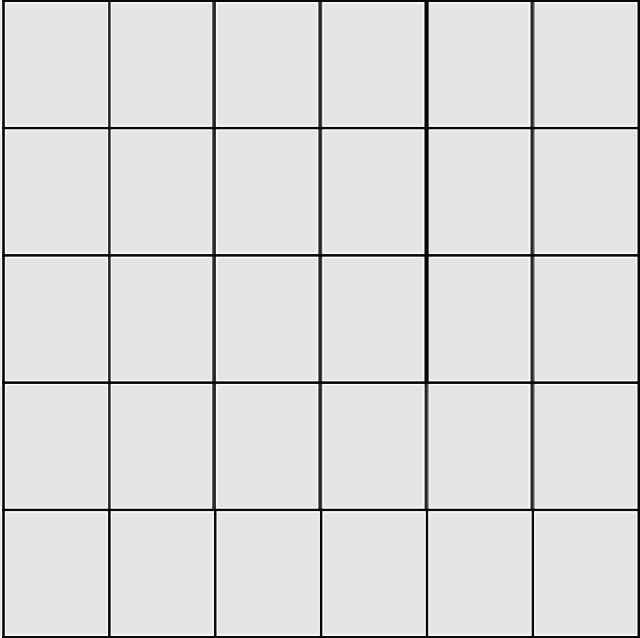
Write a WebGL 1 fragment shader that draws this pattern.

```glsl
precision highp float;
// Pale grid of six by five tiles, with black rules, white halos and uneven upright rules.

uniform vec2 u_resolution;

#define CANVAS vec2(512.0, 510.0)
#define TILES vec2(6.0, 5.0)
#define FIRST_RULE vec2(2.8, 0.65)
#define PITCH vec2(84.7, 101.74)
#define RULE_HALF 1.0
#define SHOULDER_HALF 1.65
#define HALO_WIDTH 1.15
#define LEAN 0.7
#define PAPER vec3(0.898)
#define INK vec3(0.03)
#define SMEAR_INK vec3(0.15)
#define SHOULDER_GREY vec3(0.42)

// Coverage of a stripe at distance d from its centre line.
float stripe(float d, float halfWidth, float soft) {
  return 1.0 - smoothstep(halfWidth - soft, halfWidth + soft, abs(d));
}

void main() {
  vec2 p = gl_FragCoord.xy / u_resolution * CANVAS;
  vec2 soft = 0.55 * CANVAS / u_resolution;

  // Nearest rule in each direction
  vec2 rule = clamp(floor((p - FIRST_RULE) / PITCH + 0.5), vec2(0.0), TILES);
  vec2 d = p - FIRST_RULE - rule * PITCH;
  float row = floor((p.y - FIRST_RULE.y) / PITCH.y);

  // Inner uprights above the bottom row lean left and blur
  float inner = step(0.5, rule.x) * step(rule.x, TILES.x - 0.5);
  float smear = inner * step(0.5, row);
  float bold = smear * step(1.5, row) * step(abs(rule.x - 4.0), 0.5);
  float strong = smear * step(1.5, rule.x);
  d.x += LEAN * strong;
  float side = clamp((rule.x - 3.0) * 0.35, -0.45, 0.45);

  // Bright halos beside the rules
  float haloX = stripe(d.x, mix(RULE_HALF, SHOULDER_HALF, strong) + HALO_WIDTH, soft.x);
  float haloY = stripe(d.y, RULE_HALF + HALO_WIDTH, soft.y);
  vec3 color = mix(PAPER, vec3(0.975), haloX);
  color = mix(color, vec3(1.0), haloY);

  // Upright rules: grey shoulder under a darker core
  float shoulder = stripe(d.x - side, SHOULDER_HALF, soft.x) * strong;
  color = mix(color, mix(SHOULDER_GREY, INK, bold), shoulder);
  vec3 core = mix(INK, SMEAR_INK, smear * (1.0 - bold));
  color = mix(color, core, stripe(d.x, RULE_HALF, soft.x));

  // Level rules, ending at the left border
  float begin = FIRST_RULE.x - RULE_HALF;
  float inside = smoothstep(begin - soft.x, begin + soft.x, p.x);
  color = mix(color, INK, stripe(d.y, RULE_HALF, soft.y) * inside);

  gl_FragColor = vec4(color, 1.0);
}
```
